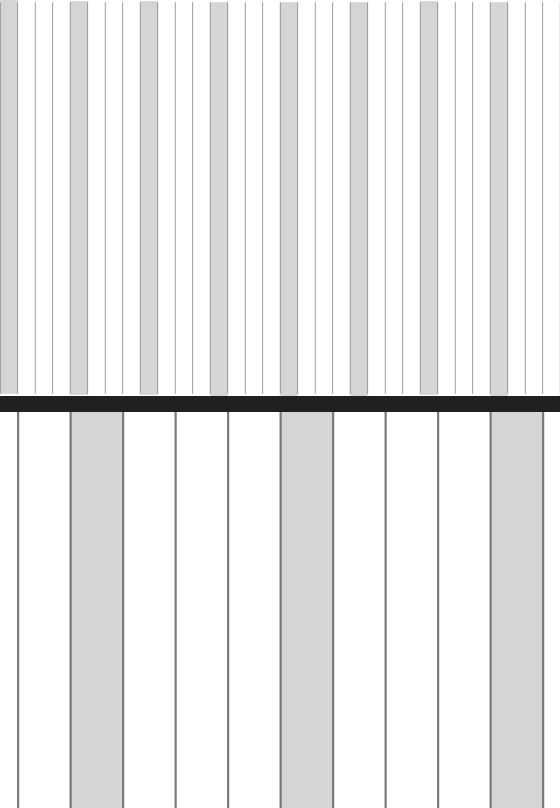
Top: the whole. Bottom: its middle third, enlarged.
Write a Shadertoy shader that draws this pattern.

```glsl
// Share of a pixel of size px, centred at x, that lies between a and b
float coverage(float x, float a, float b, float px) {
    return clamp((min(x + 0.5 * px, b) - max(x - 0.5 * px, a)) / px, 0.0, 1.0);
}

// Downward slip of each band, in steps
float bandSlip(int band) {
    return float(int[8](0, 1, 1, 2, 2, 2, 1, 2)[clamp(band, 0, 7)]);
}

void mainImage(out vec4 fragColor, in vec2 fragCoord) {
    // One unit is one column; 32 columns span the canvas
    float px = 32.0 / iResolution.x;
    vec2 p = fragCoord * px;
    float height = iResolution.y * px;
    p.x -= 0.012;

    vec3 color = vec3(1.0);

    // Grey band in every fourth column, slightly offset vertically
    float bandX = mod(p.x + 1.0, 4.0) - 1.0;
    float slip = 0.0625 * bandSlip(int(floor((p.x + 1.0) / 4.0)));
    float band = coverage(bandX, 0.0, 1.0, px)
               * coverage(p.y, 0.125 - slip, height - slip, px);
    color = mix(color, vec3(0.835), band);

    // Thin rule at every column edge, with a small margin at both ends
    float ruleX = fract(p.x + 0.5) - 0.5;
    float rule = coverage(ruleX, -0.021, 0.021, px)
               * coverage(p.y, 0.125, height - 0.125, px);
    color = mix(color, vec3(0.48, 0.475, 0.475), rule);

    fragColor = vec4(color, 1.0);
}
```
